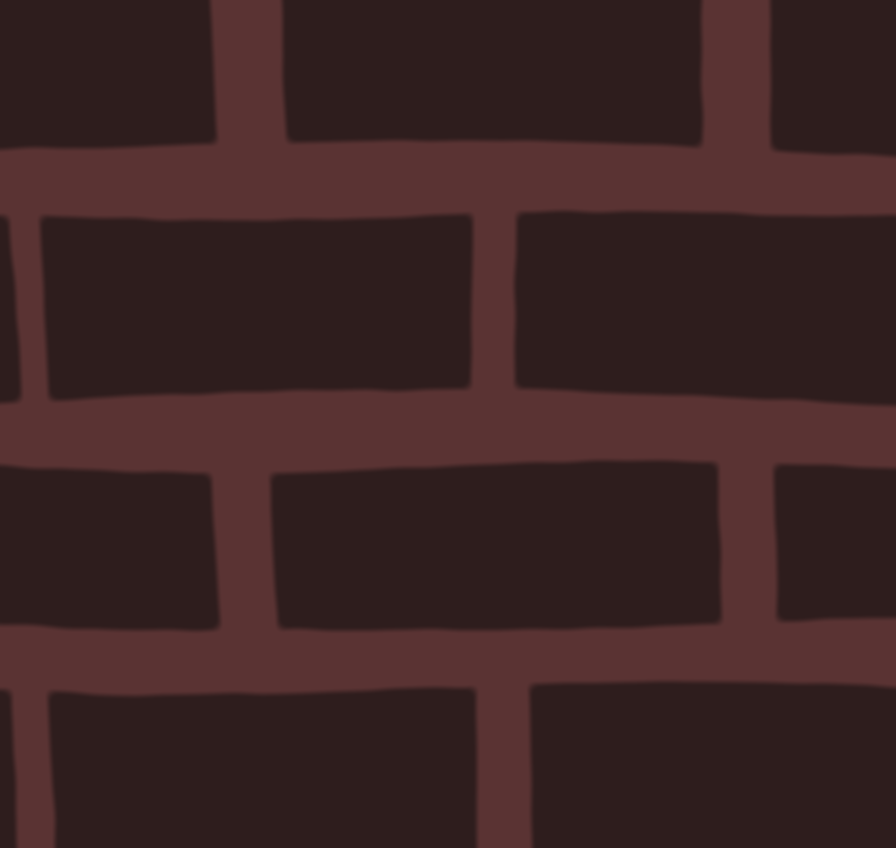
This texture is drawn by a WebGL 1 fragment shader. Its source:

```glsl
precision highp float;
// Hand-drawn brick wall: four courses of dark bricks in running bond, split by
// uneven mortar. Each joint is a wavy band given as a signed distance; the
// bands are merged with a soft minimum and shaded with a slightly blurred edge.

uniform vec2 u_resolution;

#define BRICK_COLOR vec3(0.182, 0.114, 0.114)
#define MORTAR_COLOR vec3(0.353, 0.200, 0.200)
#define WALL_HEIGHT 0.945    // height of the wall, its width being 1
#define FIRST_BED 0.2115     // height of the lowest bed joint
#define COURSE_PITCH 0.2655  // spacing of the bed joints
#define BED_DROP 0.018       // how far every second bed joint sags
#define BED_HALF 0.0352      // half thickness of a bed joint
#define WOBBLE 0.0055        // unevenness of the drawn edges
#define SOFTNESS 0.0045      // blur of the edges
#define FILLET 0.010         // rounding of the brick corners

const float PI = 3.14159265;

float hash(vec2 p) {
  vec3 q = fract(vec3(p.xyx) * 0.1031);
  q += dot(q, q.yzx + 33.33);
  return fract((q.x + q.y) * q.z);
}

// Smooth 1D noise in -1..1, a separate strand for every seed.
float noise(float x, float seed) {
  float i = floor(x);
  float f = fract(x);
  f = f * f * (3.0 - 2.0 * f);
  return 2.0 * mix(hash(vec2(i, seed)), hash(vec2(i + 1.0, seed)), f) - 1.0;
}

// Broad hand tremor with small nicks.
float tremor(float t, float seed) {
  return WOBBLE * (0.5 * noise(t * 7.0, seed) + 0.2 * noise(t * 27.0, seed + 50.0));
}

float softMin(float a, float b) {
  float h = max(FILLET - abs(a - b), 0.0) / FILLET;
  return min(a, b) - 0.25 * h * h * FILLET;
}

float bedHeight(float bed) {
  float even = 1.0 - mod(bed, 2.0);
  return FIRST_BED + (bed - 1.0) * COURSE_PITCH - BED_DROP * even;
}

// Horizontal joint: arched, tilted top edge and waving bottom edge.
float bedJoint(vec2 p, float bed) {
  float y = bedHeight(bed);
  float arch = min(0.027 * bed - 0.036, 0.015) * sin(PI * p.x);
  float tilt = (2.0 - bed) * 0.009 * p.x;
  float top = y + BED_HALF + arch + tilt + tremor(p.x, bed);
  float bottom = y - BED_HALF - 0.006 * sin(2.0 * PI * p.x)
               + 0.5 * tilt + tremor(p.x, bed + 10.0);
  return max(p.y - top, bottom - p.y);
}

// Vertical joint: odd courses are shifted half a brick and have wider joints.
float headJoint(vec2 p, float course, float index) {
  float odd = mod(course, 2.0);
  float start = mix(0.0365 - 0.002 * course, 0.271 + 0.0026 * course, odd);
  float pitch = mix(0.525 - 0.0033 * course, 0.570 - 0.009 * course, odd);
  float width = mix(0.044 - 0.006 * course + 0.0145 * index,
                    0.058 + 0.0070 * course - 0.005 * index, odd);
  float lean = mix(0.05, 0.01, index);
  float middle = 0.08 + 0.263 * course;
  float x = p.x - start - pitch * index + lean * (p.y - middle);
  float seed = 20.0 + course * 4.0 + index * 2.0;
  float left = -0.5 * width + tremor(p.y, seed);
  float right = 0.5 * width + tremor(p.y, seed + 1.0);
  return max(x - right, left - x);
}

void main() {
  vec2 p = gl_FragCoord.xy / u_resolution * vec2(1.0, WALL_HEIGHT);

  // Bed joints, counting those below to find the course.
  float beds = 1.0;
  float course = 0.0;
  for (int i = 1; i <= 3; i++) {
    float bed = float(i);
    beds = min(beds, bedJoint(p, bed));
    course += step(bedHeight(bed), p.y);
  }

  // Head joints of this course.
  float heads = min(headJoint(p, course, 0.0), headJoint(p, course, 1.0));

  float edge = softMin(beds, heads);
  float mortar = 1.0 - smoothstep(-SOFTNESS, SOFTNESS, edge);
  gl_FragColor = vec4(mix(BRICK_COLOR, MORTAR_COLOR, mortar), 1.0);
}
```
